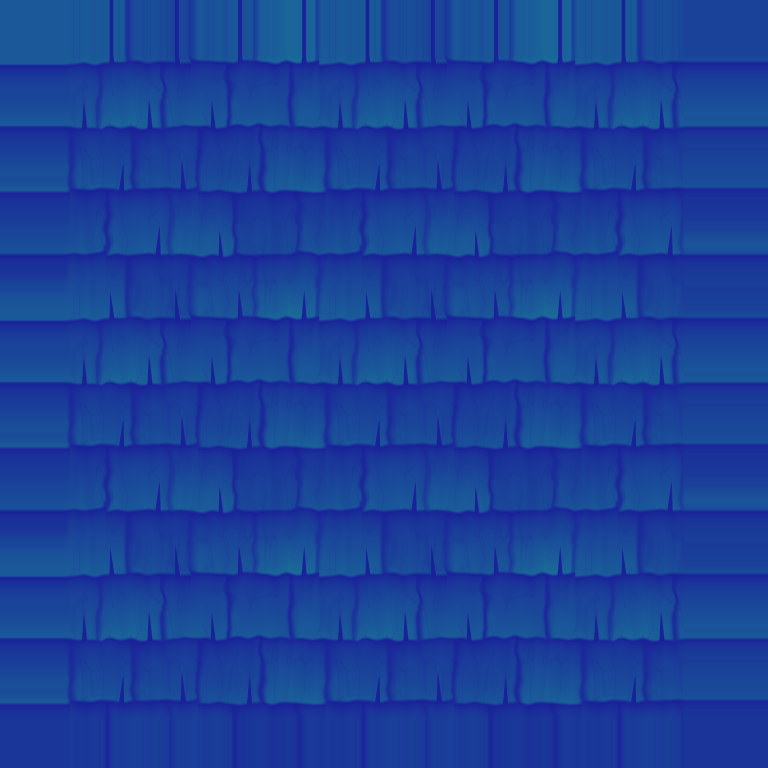
Reproduce this texture map procedurally as a Shadertoy shader.

```glsl
float hash(vec2 p) {
    vec3 q = fract(p.xyx * vec3(0.1031, 0.1030, 0.0973));
    q += dot(q, q.yzx + 33.33);
    return fract((q.x + q.y) * q.z);
}

float noise(vec2 p) {
    vec2 i = floor(p), f = fract(p);
    f = f * f * (3.0 - 2.0 * f);
    return mix(mix(hash(i), hash(i + vec2(1, 0)), f.x),
               mix(hash(i + vec2(0, 1)), hash(i + vec2(1, 1)), f.x), f.y);
}

// Position along a course, measured in shingles
float courseX(float x, float row) {
    return x - vec4(-0.02, 0.55, 0.09, 0.66)[int(mod(row, 4.0))];
}

// Uneven lower edge of the shingle above a course boundary
float edgeDrop(float x, float row) {
    float cx = courseX(x, row);
    vec2 id = mod(vec2(floor(cx), row), 4.0);
    return (hash(id + 3.7) - 0.5) * 0.06
         + (noise(vec2(fract(cx) * 6.0, 5.0) + id * 19.0) - 0.5) * 0.06;
}

void mainImage(out vec4 fragColor, in vec2 fragCoord) {
    vec2 uv = fragCoord / iResolution.xy;
    float px = 12.0 / iResolution.y;

    // Twelve courses, with the outer border stretched from the edge
    vec2 p = vec2(uv.x, 1.0 - uv.y) * 12.0;
    p = clamp(p, vec2(1.035, 0.86), vec2(10.7, 11.24));

    // Course and height within it: v runs from top to bottom
    float boundary = floor(p.y + 0.5);
    float y = p.y - edgeDrop(p.x, boundary - 1.0);
    float row = floor(y);
    float v = y - row;

    // Shingle and its wavering side joints
    float x = courseX(p.x, row);
    float joint = floor(x + 0.5);
    vec2 jointId = mod(vec2(joint, row), 4.0);
    float wobble = (noise(vec2(v * 5.0, 2.0) + jointId * 23.0) - 0.5) * 0.07;
    float jointDist = x - joint + wobble;
    float col = floor(x + wobble);
    float u = x - col;
    vec2 id = mod(vec2(col, row), 4.0);
    vec2 seed = id * 17.0;

    // Tone of each shingle in the four by four group
    mat4 tones = mat4(1.0, 0.7, 0.3, 0.55,
                      0.65, 0.9, 0.65, 0.55,
                      0.8, 0.5, 0.35, 0.35,
                      0.45, 0.6, 0.8, 0.15);
    float tone = tones[int(id.y)][int(id.x)];
    float green = 0.165 + (0.095 + 0.15 * tone) * pow(v, 0.7);

    // Wood grain: broad streaks and thin wavy scratches
    green += (noise(vec2(u * 13.0, v * 1.2) + seed) - 0.5) * 0.022;
    green += (noise(vec2(u * 3.0, v * 3.0) + seed + 7.0) - 0.5) * 0.025;
    float bend = (noise(vec2(v * 4.0, 9.0) + seed) - 0.5) * 0.8;
    float ridge = abs(noise(vec2(u * 9.0 + bend, v * 1.5) + seed + 31.0) - 0.5);
    green -= 0.022 * (1.0 - smoothstep(0.0, 0.07, ridge)) * smoothstep(0.1, 0.4, v);

    // Soft shadows in the joints, with smudges
    float smudge = noise(vec2(v * 3.0, 4.0) + jointId * 29.0);
    float spread = (jointDist < 0.0 ? 0.035 : 0.055) * (0.65 + 0.8 * smudge);
    float strength = 0.45 + 0.5 * hash(jointId + 11.0);
    float shade = strength * exp(-pow(jointDist / spread, 2.0));
    green = mix(green, 0.145, shade);

    // Shadow below the upper course and rounded lower lip
    green -= 0.035 * exp(-v * 13.0);
    green = mix(0.15, green, smoothstep(0.0, 0.055, 1.0 - v));

    // Tapered splits, omitted on some shingles
    int slot = int(id.y) * 4 + int(id.x);
    float hasSplit = float((0x6E7F >> slot) & 1);
    float tilt = (hash(id + 5.0) - 0.5) * 0.16;
    float center = 0.79 + (hash(id + 8.0) - 0.5) * 0.04 + tilt * (1.0 - v);
    float halfWidth = 0.042 * (v - 0.47 - 0.08 * hash(id + 2.0)) / 0.5;
    float split = 1.0 - smoothstep(-px * 0.6, px * 0.6, abs(u - center) - halfWidth);
    split *= hasSplit * smoothstep(0.0, 0.01, halfWidth);
    green = mix(green, 0.135, split);

    fragColor = vec4(0.10, clamp(green, 0.13, 0.42), 0.60, 1.0);
}
```
